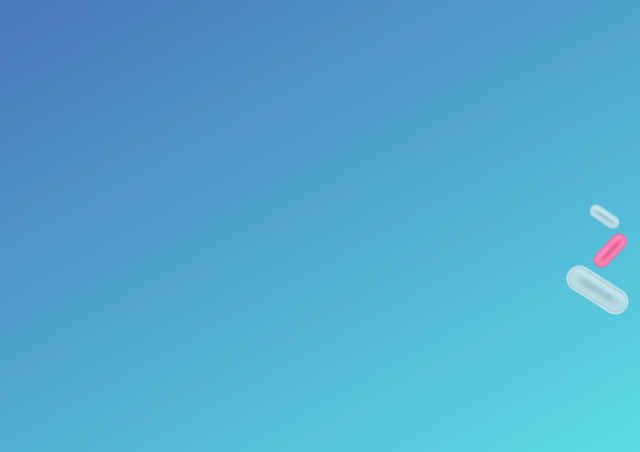
Write a Shadertoy shader that draws this background.

```glsl
// Diagonal blue to turquoise gradient with three glossy capsules at the right.

// Gradient: end colours and the share of each axis (right, down)
const vec3 DEEP_BLUE = vec3(0.285, 0.460, 0.737);
const vec3 TURQUOISE = vec3(0.358, 0.860, 0.892);
const vec2 GRADIENT_WEIGHT = vec2(0.44, 0.56);

// Capsules: centre and half axis in units of the canvas height, then radius
const int CAPSULE_COUNT = 3;
const vec4 CAPSULE_POSE[CAPSULE_COUNT] = vec4[](
    vec4(1.336, 0.5206, 0.0184, -0.0124),
    vec4(1.349, 0.4457, 0.0193, 0.0203),
    vec4(1.3204, 0.3586, 0.0396, -0.0253));
const float CAPSULE_RADIUS[CAPSULE_COUNT] = float[](0.0138, 0.0175, 0.0285);
const float DESIGN_ASPECT = 512.0 / 362.0;

// Capsule materials
const vec3 PALE_BODY = vec3(0.735, 0.865, 0.895);
const vec3 PALE_CORE = vec3(0.610, 0.755, 0.785);
const vec3 PALE_RIM = vec3(0.785, 0.905, 0.925);
const vec3 PINK_BODY = vec3(0.985, 0.530, 0.710);
const vec3 PINK_CORE = vec3(0.880, 0.360, 0.560);
const vec3 PINK_RIM = vec3(0.960, 0.440, 0.650);

// Soft ridge of height one around a centre
float ridge(float x, float centre, float width) {
    float d = (x - centre) / width;
    return exp(-d * d);
}

// Offset of a point from the nearest place on a capsule's axis
vec2 axisOffset(vec2 p, vec2 halfAxis) {
    float along = dot(p, halfAxis) / dot(halfAxis, halfAxis);
    return p - halfAxis * clamp(along, -1.0, 1.0);
}

// Glossy shading: dark core line, light band above it, thin bright rim
vec3 shadeCapsule(vec2 offset, vec2 p, vec2 halfAxis, float radius, bool pink) {
    vec2 direction = normalize(halfAxis);
    float across = dot(p, vec2(-direction.y, direction.x)) / radius;
    float along = dot(p, direction) / (length(halfAxis) + radius);
    float edge = length(offset) / radius;
    vec3 body = pink ? PINK_BODY : PALE_BODY;
    vec3 core = pink ? PINK_CORE : PALE_CORE;
    vec3 rim = pink ? PINK_RIM : PALE_RIM;

    float coreFade = 1.0 - smoothstep(0.35, 0.9, abs(along));
    vec3 color = mix(body, core, 0.85 * ridge(across, -0.05, 0.33) * coreFade);
    color = mix(color, core, 0.35 * ridge(edge, 0.82, 0.12));
    color += 0.035 * ridge(across, 0.5, 0.2);
    return mix(color, rim, smoothstep(0.86, 0.97, edge));
}

void mainImage(out vec4 fragColor, in vec2 fragCoord) {
    vec2 uv = fragCoord / iResolution.xy;
    vec2 p = uv * vec2(DESIGN_ASPECT, 1.0);
    float pixel = 1.0 / iResolution.y;

    // Background
    float blend = dot(vec2(uv.x, 1.0 - uv.y), GRADIENT_WEIGHT);
    vec3 color = mix(DEEP_BLUE, TURQUOISE, blend);

    // Capsules
    for (int i = 0; i < CAPSULE_COUNT; i++) {
        vec2 local = p - CAPSULE_POSE[i].xy;
        vec2 halfAxis = CAPSULE_POSE[i].zw;
        float radius = CAPSULE_RADIUS[i];
        vec2 offset = axisOffset(local, halfAxis);
        float coverage = 1.0 - smoothstep(-pixel, pixel, length(offset) - radius);
        vec3 surface = shadeCapsule(offset, local, halfAxis, radius, i == 1);
        color = mix(color, surface, coverage);
    }

    fragColor = vec4(color, 1.0);
}
```
